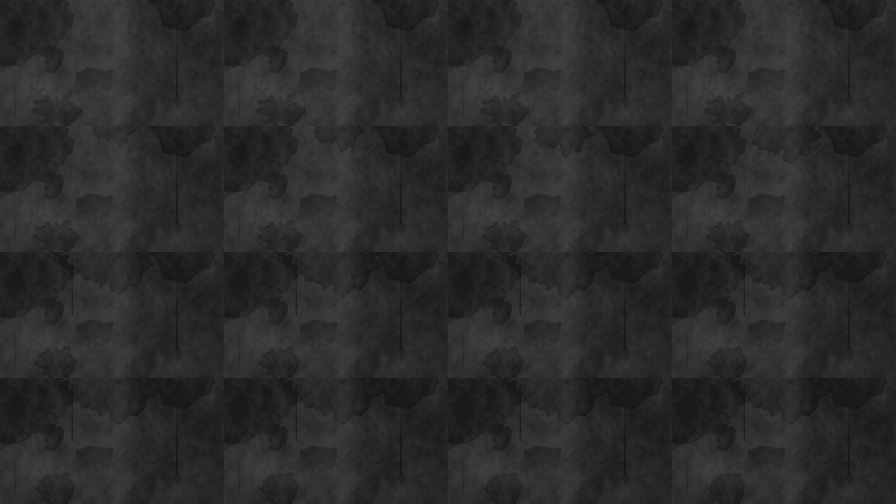
Reproduce this pattern procedurally as a WebGL 2 fragment shader.

```glsl
#version 300 es
precision highp float;

uniform vec2 u_resolution;
out vec4 outColor;

const vec2 REPEATS = vec2(4.0, 4.0);
const vec3 INK = vec3(0.085);
const vec3 PAPER = vec3(0.29);

float hash(vec2 p) {
  vec3 q = fract(vec3(p.xyx) * 0.1031);
  q += dot(q, q.yzx + 33.33);
  return fract((q.x + q.y) * q.z);
}

float noise(vec2 p) {
  vec2 cell = floor(p);
  vec2 f = fract(p);
  f = f * f * (3.0 - 2.0 * f);
  return mix(mix(hash(cell), hash(cell + vec2(1.0, 0.0)), f.x),
             mix(hash(cell + vec2(0.0, 1.0)), hash(cell + 1.0), f.x), f.y);
}

float fbm(vec2 p) {
  float sum = 0.0;
  float gain = 0.5;
  for (int i = 0; i < 5; i++) {
    sum += gain * noise(p);
    p = mat2(0.8, 0.6, -0.6, 0.8) * p * 2.03 + 17.3;
    gain *= 0.5;
  }
  return sum;
}

// Soft elliptical wash, strongest at its centre
float wash(vec2 p, vec2 center, vec2 size) {
  vec2 d = (p - center) / size;
  return exp(-dot(d, d));
}

// Stain with a ragged outline and a darker dried rim
float blot(vec2 p, vec2 center, float radius, float ragged, float lobes, float seed) {
  vec2 d = p - center + 0.00001;
  float wobble = noise(normalize(d) * lobes + seed) - 0.5;
  float edge = length(d) - radius * (1.0 + ragged * wobble);
  return smoothstep(0.009, -0.009, edge) * (0.75 + 0.4 * exp(-abs(edge) * 38.0));
}

// Thin run of ink that darkens toward its rounded tip
float drip(vec2 p, float x, float top, float bottom, float width) {
  vec2 d = vec2(p.x - x, p.y - clamp(p.y, bottom, top));
  float weight = mix(1.0, 0.35, smoothstep(bottom, top, p.y));
  return weight * smoothstep(0.008, -0.008, length(d) - width);
}

// Splash on the left: one body, two lobes and a slanted drop
float splash(vec2 p) {
  float body = blot(p, vec2(0.16, 0.84), 0.33, 0.5, 3.0, 5.0);
  float upper = blot(p, vec2(0.46, 0.87), 0.12, 0.6, 2.0, 13.0);
  float lower = blot(p, vec2(0.34, 0.66), 0.11, 0.5, 2.0, 19.0);
  vec2 d = mat2(0.8, 0.6, -0.6, 0.8) * (p - vec2(0.43, 0.52));
  float drop = blot(d * vec2(1.7, 1.0), vec2(0.0), 0.105, 0.2, 1.5, 2.0);
  return max(max(body, upper), max(lower, drop));
}

// Ink density shared by every tile, with stains that grow with age
float stains(vec2 p, float age) {
  vec2 warp = vec2(fbm(p * 7.0 + 3.0), fbm(p * 7.0 + 41.0)) - 0.5;
  vec2 q = p + 0.07 * warp;
  float ink = 0.25 * splash(q);
  ink += 0.11 * blot(p + 0.02 * warp, vec2(-0.08, 0.70), 0.29, 0.06, 1.5, 9.0);
  ink += 0.25 * drip(p, 0.12, 0.45, 0.10, 0.003);

  // Flat-topped blot that fades downward
  float body = smoothstep(0.58, 0.62, q.x) * smoothstep(0.93, 0.90, q.x + 0.25 * (0.43 - q.y));
  ink += 0.27 * body * smoothstep(0.445, 0.425, q.y) * smoothstep(0.14, 0.43, q.y);

  // Low ragged splash settling into a round ring
  ink += 0.24 * blot(q, vec2(0.44, 0.12), 0.13, mix(1.4, 0.2, age), 4.0, 31.0);
  ink += 0.18 * (1.0 - age) * blot(q, vec2(0.29, 0.27), 0.07, 1.2, 4.0, 45.0);

  // Upper right stain and its drip
  ink += 0.23 * blot(q, vec2(1.45, 1.02), 0.25, 0.25, 2.0, 17.0);
  ink += 0.45 * drip(p, 1.405, 0.80, 0.24, 0.005);

  // Spiked stain creeping down from the top, then a late pair of drips
  float grown = smoothstep(0.18, 0.65, age);
  float late = smoothstep(0.42, 0.56, age);
  float creep = smoothstep(0.1, 0.3, age)
      * blot(q, vec2(0.90, 1.04), mix(0.16, 0.34, grown), 0.45, 7.0, 27.0);
  float head = late * blot(q, vec2(0.60, 0.92), 0.10, 0.8, 3.0, 37.0);
  ink += 0.24 * max(creep, head);
  ink += 0.42 * late * drip(p, 0.575, 0.95, 0.50, 0.006);
  return ink + 0.2 * late * drip(p, 0.61, 0.95, 0.66, 0.003);
}

// Cloudy, speckled paper brightness
float paperTone(vec2 p) {
  float tone = 0.55 + 0.34 * (fbm(p * 3.2 + 7.0) - 0.5);
  tone += 0.42 * (fbm(p * vec2(15.0, 10.0) + 60.0) - 0.5);
  tone += 0.24 * (fbm(p * 34.0 + 90.0) - 0.5);
  tone += 0.20 * wash(p, vec2(0.84, 0.55), vec2(0.30, 0.65));
  tone += 0.18 * wash(p, vec2(0.20, 0.30), vec2(0.34, 0.20));
  tone += 0.18 * wash(p, vec2(1.40, 0.08), vec2(0.20, 0.13));
  tone += 0.08 * smoothstep(1.50, 1.70, p.x);
  float ragged = p.x + 0.16 * (fbm(p * 6.0 + 80.0) - 0.5);
  return tone - 0.17 * smoothstep(0.98, 1.08, ragged);
}

void main() {
  vec2 grid = gl_FragCoord.xy / u_resolution * REPEATS;
  vec2 tile = floor(grid);
  vec2 p = fract(grid) * vec2(u_resolution.x / u_resolution.y, 1.0);

  // Wear advances left to right, then row by row downward
  float age = ((REPEATS.y - 1.0 - tile.y) * REPEATS.x + tile.x) / (REPEATS.x * REPEATS.y - 1.0);
  float tone = paperTone(p) - stains(p, age) - 0.12 * age;
  tone += 0.06 * (noise(p * 60.0) - 0.5);
  outColor = vec4(mix(INK, PAPER, clamp(tone, 0.06, 1.0)), 1.0);
}
```
